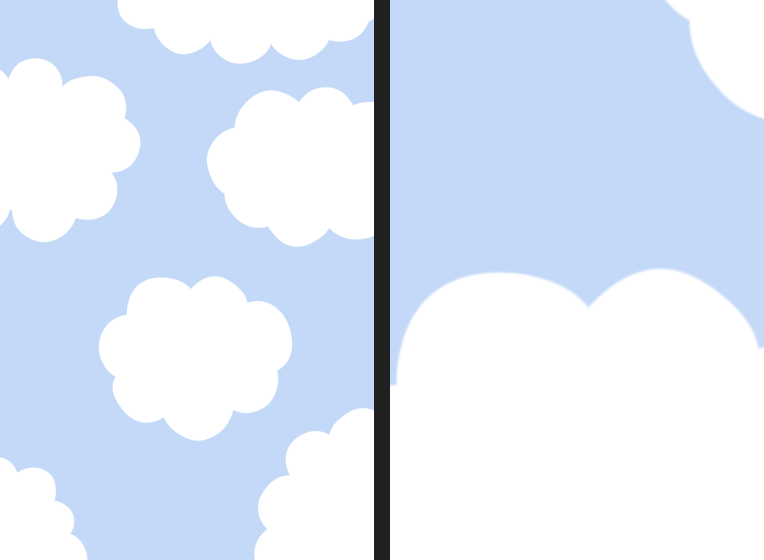
Left, the full canvas; right, a detail of the centre.
This pattern is drawn by a Shadertoy shader. Its source:

```glsl
const vec3 SKY = vec3(0.767, 0.851, 0.973);
const vec3 CLOUD_WHITE = vec3(1.0);
const float EDGE_SOFTNESS = 0.002;  // in canvas widths
const float ANGLE_JITTER = 0.26;    // share of the puff spacing
const float SIZE_JITTER = 0.22;     // share of the puff radius
const float WOBBLE = 0.010;         // hand-drawn unevenness
const float WOBBLE_SCALE = 13.0;
const float TAU = 6.2832;

const int CLOUD_COUNT = 6;
// Cloud centre and half size, in canvas widths
const vec4 CLOUD_BOX[CLOUD_COUNT] = vec4[CLOUD_COUNT](
    vec4(0.664, 1.520, 0.365, 0.190),
    vec4(0.059, 1.100, 0.322, 0.250),
    vec4(0.840, 1.055, 0.283, 0.219),
    vec4(0.518, 0.549, 0.268, 0.225),
    vec4(-0.020, -0.043, 0.256, 0.326),
    vec4(0.986, 0.055, 0.309, 0.355));
// Puff count, puff radius, first puff angle in turns
const vec3 CLOUD_RIM[CLOUD_COUNT] = vec3[CLOUD_COUNT](
    vec3(11.0, 0.082, 0.000),
    vec3(9.0, 0.084, 0.000),
    vec3(8.0, 0.094, -0.020),
    vec3(7.0, 0.096, 0.045),
    vec3(14.0, 0.063, 0.022),
    vec3(12.0, 0.088, 0.022));

vec2 hash22(vec2 p) {
    vec3 h = fract(p.xyx * vec3(0.1031, 0.1030, 0.0973));
    h += dot(h, h.yzx + 33.33);
    return fract((h.xx + h.yz) * h.zy);
}

// Smooth two-channel value noise in 0..1
vec2 noise2(vec2 p) {
    vec2 cell = floor(p), f = fract(p);
    f = f * f * (3.0 - 2.0 * f);
    vec2 low = mix(hash22(cell), hash22(cell + vec2(1, 0)), f.x);
    vec2 high = mix(hash22(cell + vec2(0, 1)), hash22(cell + vec2(1, 1)), f.x);
    return mix(low, high, f.y);
}

// Solid elliptical core with round puffs spaced along its rim
float cloudDistance(vec2 p, vec4 box, vec3 rim, float seed) {
    vec2 q = p - box.xy;
    vec2 ring = box.zw - rim.y;
    float d = (length(q / ring) - 1.0) * min(ring.x, ring.y);
    for (float i = 0.0; i < rim.x; i++) {
        vec2 rnd = hash22(vec2(i + 3.0, seed * 17.0 + 5.0)) - 0.5;
        float angle = TAU * ((i + ANGLE_JITTER * rnd.x) / rim.x + rim.z);
        vec2 puff = ring * vec2(cos(angle), sin(angle));
        float radius = rim.y * (1.0 + SIZE_JITTER * rnd.y);
        d = min(d, length(q - puff) - radius);
    }
    return d;
}

void mainImage(out vec4 fragColor, in vec2 fragCoord) {
    vec2 p = fragCoord / iResolution.x;
    p += WOBBLE * (noise2(p * WOBBLE_SCALE + 40.0) - 0.5);

    // Union of all clouds
    float d = 1e3;
    for (int i = 0; i < CLOUD_COUNT; i++)
        d = min(d, cloudDistance(p, CLOUD_BOX[i], CLOUD_RIM[i], float(i)));

    // Flat fill with a smoothed outline
    float soft = max(EDGE_SOFTNESS, 0.75 / iResolution.x);
    float cover = 1.0 - smoothstep(-soft, soft, d);
    fragColor = vec4(mix(SKY, CLOUD_WHITE, cover), 1.0);
}
```
